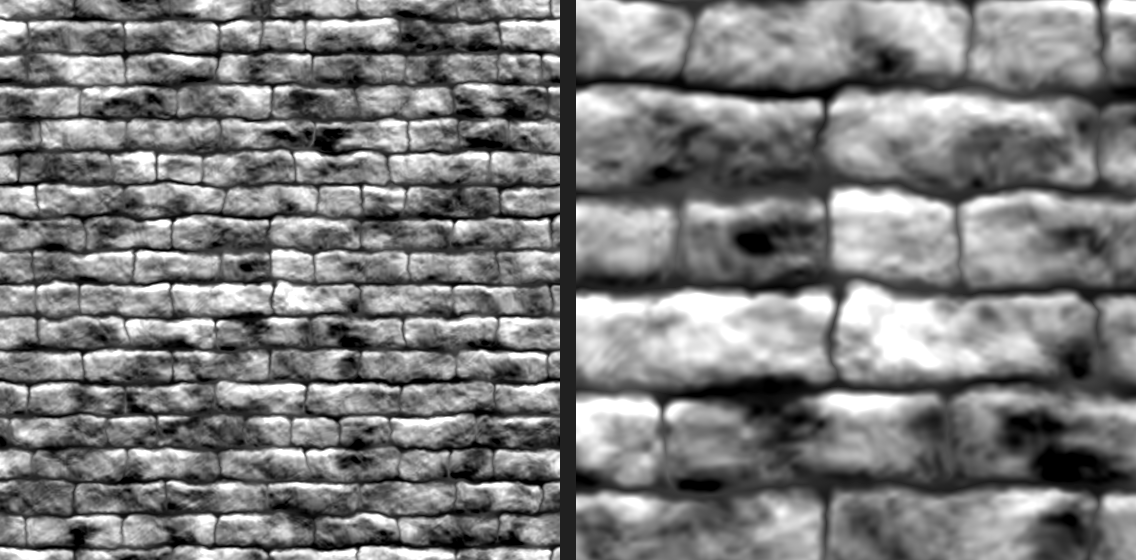
Left, the full canvas; right, a detail of the centre.
Give the GLSL for this texture map, as a WebGL 2 fragment shader.

```glsl
#version 300 es
precision highp float;
uniform vec2 u_resolution;
out vec4 fragColor;

#define ROWS 17.0
#define COLUMNS 6.0
#define ROW_SHIFT 0.4
#define EDGE_JITTER 0.1
#define EDGE_WOBBLE 0.02
#define JOINT_HALF vec2(0.025, 0.045)
#define CORNER 0.17
#define MID_TONE 0.535
#define GRAIN 1.15
#define RELIEF 1.15
#define HIGHLIGHT 0.46
#define STAIN 0.36

float hash(vec2 p) {
    return fract(sin(dot(p, vec2(127.1, 311.7))) * 43758.5453);
}

// Value noise that wraps at the canvas borders
float noise(vec2 uv, vec2 period, float seed) {
    vec2 p = uv * period;
    vec2 i = floor(p), f = fract(p);
    f = f * f * (3.0 - 2.0 * f);
    vec2 a = mod(i, period) + seed, b = mod(i + 1.0, period) + seed;
    return mix(mix(hash(a), hash(vec2(b.x, a.y)), f.x),
               mix(hash(vec2(a.x, b.y)), hash(b), f.x), f.y);
}

float fbm(vec2 uv, vec2 period, float seed) {
    float sum = 0.0, weight = 0.5;
    for (int i = 0; i < 4; i++) {
        sum += weight * noise(uv, period, seed);
        period *= 2.0;
        seed += 17.3;
        weight *= 0.56;
    }
    return sum / 1.025;
}

float stoneHeight(vec2 uv) {
    vec2 bend = vec2(noise(uv, vec2(30.0, 36.0), 5.1), noise(uv, vec2(30.0, 36.0), 9.7));
    return fbm(uv + 0.01 * (bend - 0.5), vec2(22.0, 27.0), 2.3);
}

float roundedBox(vec2 p, vec2 halfSize, float radius) {
    vec2 q = abs(p) - halfSize + radius;
    return length(max(q, 0.0)) + min(max(q.x, q.y), 0.0) - radius;
}

float jointX(float cell, float row) {
    return cell + EDGE_JITTER * (hash(vec2(mod(cell, COLUMNS), row + 41.0)) - 0.5);
}

void main() {
    vec2 uv = gl_FragCoord.xy / u_resolution;

    // Uneven brick outlines
    vec2 wobble = vec2(fbm(uv, vec2(20.0, 26.0), 61.0), fbm(uv, vec2(20.0, 26.0), 83.0)) - 0.5;
    vec2 wall = uv + EDGE_WOBBLE * wobble;

    // Courses in running bond, with a few mixed courses of half bricks
    float y = wall.y * ROWS - ROW_SHIFT;
    float row = mod(floor(y), ROWS);
    float f = fract(y);
    float mixedCourse = 1.0 - step(0.5, abs(mod(row, 8.0) - 3.0));
    float parity = mod(row + step(14.5, row), 2.0);
    float x = wall.x * COLUMNS - 0.34 - 0.52 * parity - 0.3 * mixedCourse
            - 0.1 * (hash(vec2(row, 7.0)) - 0.5);

    // Brick bounds
    float cell = floor(x);
    if (x < jointX(cell, row)) cell -= 1.0;
    else if (x > jointX(cell + 1.0, row)) cell += 1.0;
    float left = jointX(cell, row), right = jointX(cell + 1.0, row);
    vec2 id = vec2(mod(cell, COLUMNS), row);
    if (hash(id + 23.0) < 0.04 + 0.4 * mixedCourse) {
        float middle = mix(left, right, 0.5);
        if (x < middle) right = middle;
        else { left = middle; id.x += 0.5; }
    }
    float aspect = ROWS / COLUMNS;
    vec2 p = vec2((x - 0.5 * (left + right)) * aspect, f - 0.5);
    vec2 halfSize = vec2(0.5 * (right - left) * aspect, 0.5) - JOINT_HALF;
    float inside = -roundedBox(p, halfSize, CORNER);

    // Pitted stone lit from above
    vec2 lift = vec2(0.0012, 0.0035);
    float height = stoneHeight(uv);
    float slope = stoneHeight(uv - lift) - stoneHeight(uv + lift);
    float tone = MID_TONE + GRAIN * (height - 0.5) + RELIEF * slope;
    tone += 0.12 * (hash(id + 3.0) - 0.5);

    // Dark stains and pale worn patches
    float stain = fbm(uv, vec2(13.0, 21.0), 131.0);
    float worn = fbm(uv, vec2(11.0, 17.0), 173.0);
    tone -= STAIN * smoothstep(0.58, 0.8, stain);
    tone += 0.3 * smoothstep(0.6, 0.82, worn);

    // Bright upper edge and shaded lower edge
    float patchy = smoothstep(0.25, 0.75, noise(uv, vec2(14.0, 17.0), 211.0));
    float rim = (f - 0.85) / 0.13;
    tone += HIGHLIGHT * mix(0.2, 1.1, patchy) * exp(-rim * rim);
    tone -= mix(0.05, 0.4, noise(uv, vec2(12.0, 17.0), 239.0)) * smoothstep(0.34, 0.06, f);

    // Joints: deep between courses, shallow between neighbours
    float bed = smoothstep(0.24, 0.06, min(f, 1.0 - f));
    float mortar = mix(0.26, 0.07, bed) + 0.4 * (noise(uv, vec2(22.0, 34.0), 257.0) - 0.4);
    tone = mix(mortar, tone, smoothstep(-0.06, 0.09, inside));

    fragColor = vec4(vec3(clamp(tone, 0.0, 1.0)), 1.0);
}
```
